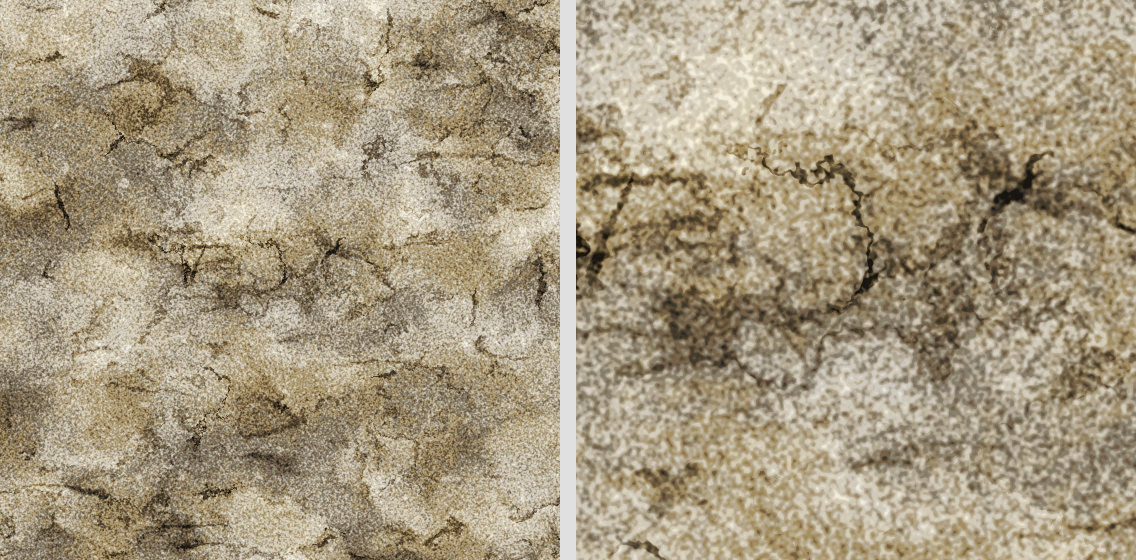
Left, the full canvas; right, a detail of the centre.
Give the GLSL for this texture, as a WebGL 1 fragment shader.

```glsl
precision highp float;
uniform vec2 u_resolution;

#define BASE_TONE 0.625
#define BLOTCH_AMOUNT 0.30
#define GRAIN_AMOUNT 0.27
#define GRAIN_SCALE 175.0
#define STONE_SCALE vec2(8.0, 11.0)
#define STONE_CONTRAST 0.11
#define JOINT_DEPTH 0.20
#define CRACK_DEPTH 0.34
#define SLASH_SCALE 7.0
#define WARP_AMOUNT 0.05

const vec3 SHADOW = vec3(0.28, 0.24, 0.17);
const vec3 UMBER = vec3(0.46, 0.38, 0.27);
const vec3 GREY = vec3(0.54, 0.50, 0.41);
const vec3 OCHRE = vec3(0.64, 0.56, 0.40);
const vec3 SAND = vec3(0.70, 0.65, 0.55);
const vec3 PALE = vec3(0.82, 0.79, 0.72);

vec2 hash2(vec2 p) {
  vec3 q = fract(p.xyx * vec3(0.1031, 0.1030, 0.0973));
  q += dot(q, q.yzx + 33.33);
  return fract((q.xx + q.yz) * q.zy);
}

vec2 gradientAt(vec2 cell) {
  float angle = 6.2832 * hash2(cell).x;
  return vec2(cos(angle), sin(angle));
}

float gradientNoise(vec2 p) {
  vec2 i = floor(p), f = fract(p);
  vec2 u = f * f * f * (f * (f * 6.0 - 15.0) + 10.0);
  vec2 e = vec2(1.0, 0.0);
  float low = mix(dot(gradientAt(i), f), dot(gradientAt(i + e), f - e), u.x);
  float high = mix(dot(gradientAt(i + e.yx), f - e.yx),
                   dot(gradientAt(i + 1.0), f - 1.0), u.x);
  return mix(low, high, u.y);
}

float fbm(vec2 p) {
  float sum = 0.0, amplitude = 1.0;
  for (int i = 0; i < 6; i++) {
    sum += amplitude * gradientNoise(p);
    p = mat2(1.6, 1.2, -1.2, 1.6) * p + 17.3;
    amplitude *= 0.68;
  }
  return sum;
}

// x: distance to the nearest stone border, y: random value of the stone
vec2 stones(vec2 p) {
  vec2 cell = floor(p), nearestId = cell;
  float first = 8.0, second = 8.0;
  for (int y = -1; y <= 1; y++) {
    for (int x = -1; x <= 1; x++) {
      vec2 id = cell + vec2(float(x), float(y));
      float d = length(id + hash2(id + 41.0) - p);
      if (d < first) {
        second = first;
        first = d;
        nearestId = id;
      } else {
        second = min(second, d);
      }
    }
  }
  return vec2(second - first, hash2(nearestId + 83.0).x);
}

// Short tapering fissures, one in some of the grid cells
float slashes(vec2 p) {
  vec2 cell = floor(p);
  float mark = 0.0;
  for (int y = -1; y <= 1; y++) {
    for (int x = -1; x <= 1; x++) {
      vec2 id = cell + vec2(float(x), float(y));
      vec2 shape = hash2(id + 7.0);
      vec2 d = p - id - hash2(id + 23.0);
      float angle = 0.7 + 2.4 * (shape.y - 0.5);
      vec2 along = vec2(cos(angle), sin(angle));
      float t = abs(dot(d, along)) / (0.12 + 0.24 * shape.y);
      float across = abs(dot(d, vec2(-along.y, along.x)));
      float width = 0.045 * max(1.0 - t, 0.0);
      float line = 1.0 - smoothstep(width * 0.4, width + 0.012, across);
      mark = max(mark, line * step(0.66, shape.x) * (1.0 - smoothstep(0.8, 1.0, t)));
    }
  }
  return mark;
}

vec3 stoneColour(float tone, float warmth) {
  vec3 c = mix(SHADOW * 0.35, SHADOW, smoothstep(0.02, 0.24, tone));
  c = mix(c, UMBER, smoothstep(0.24, 0.40, tone));
  c = mix(c, mix(GREY, OCHRE, warmth), smoothstep(0.40, 0.53, tone));
  c = mix(c, SAND, smoothstep(0.54, 0.65, tone));
  c = mix(c, PALE, smoothstep(0.65, 0.79, tone));
  return mix(c, vec3(0.95, 0.93, 0.87), smoothstep(0.80, 1.05, tone));
}

void main() {
  vec2 p = gl_FragCoord.xy / u_resolution.y;
  vec2 warp = WARP_AMOUNT * vec2(fbm(p * 9.0 + 3.1), fbm(p * 9.0 + 61.7));
  vec2 q = p + warp;

  // Broad weathering and blotches
  float tone = BASE_TONE + BLOTCH_AMOUNT * fbm(q * vec2(3.2, 4.6) + 11.0);
  tone += 0.10 * exp(-9.0 * dot(p - vec2(0.58, 0.68), p - vec2(0.58, 0.68)));
  tone -= 0.08 * exp(-9.0 * dot(p - vec2(0.20, 0.24), p - vec2(0.20, 0.24)));

  // Stones with broken joints and lit rims
  vec2 stone = stones(q * STONE_SCALE);
  float wear = smoothstep(-0.12, 0.30, gradientNoise(p * 5.0 + 29.0));
  tone += STONE_CONTRAST * (stone.y - 0.5);
  tone -= JOINT_DEPTH * wear * (1.0 - smoothstep(0.01, 0.13, stone.x));
  tone += 0.05 * wear * smoothstep(0.10, 0.18, stone.x) * (1.0 - smoothstep(0.18, 0.40, stone.x));

  // Level courses, wandering cracks and fissures
  float course = abs(gradientNoise((p + 0.25 * warp) * vec2(3.0, 17.0) + 5.0));
  float courseMask = smoothstep(0.10, 0.35, gradientNoise(p * vec2(7.0, 12.0) + 71.0));
  tone -= 0.24 * courseMask * (1.0 - smoothstep(0.0, 0.07, course));
  float crack = abs(gradientNoise(q * 6.0 + 37.0));
  float crackMask = smoothstep(0.12, 0.36, gradientNoise(p * 6.5 + 97.0));
  tone -= CRACK_DEPTH * crackMask * (1.0 - smoothstep(0.008, 0.035, crack));
  tone -= CRACK_DEPTH * slashes((p + 0.4 * warp) * SLASH_SCALE);

  // Pits, pale chips and sandy grain
  float pits = gradientNoise(q * 27.0 + 53.0);
  tone -= 0.26 * smoothstep(0.30, 0.55, pits);
  tone += 0.16 * smoothstep(0.38, 0.52, gradientNoise(p * 38.0 + 19.0));
  mat2 turn = mat2(0.8, 0.6, -0.6, 0.8);
  float grain = gradientNoise(turn * p * GRAIN_SCALE);
  grain += gradientNoise(p * turn * GRAIN_SCALE * 1.7 + 13.0);
  tone += GRAIN_AMOUNT * grain;

  float hue = gradientNoise(q * 8.0 + 43.0) + 0.5 * gradientNoise(p * 70.0 + 31.0);
  vec3 colour = stoneColour(tone, smoothstep(-0.25, 0.25, hue));
  colour += hue * vec3(0.02, 0.005, -0.04);
  gl_FragColor = vec4(clamp(colour, 0.0, 1.0), 1.0);
}
```
